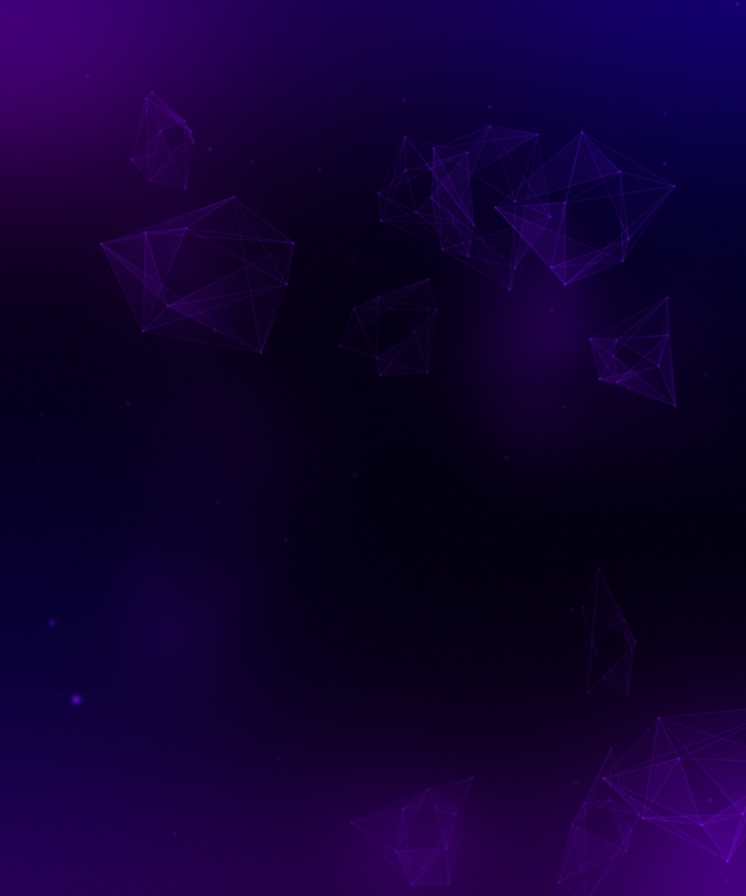
Give the GLSL for this background, as a Shadertoy shader.

```glsl
const vec3 BASE = vec3(0.012, 0.0, 0.055);
const vec3 TOP_BAND = vec3(0.07, 0.0, 0.22);
const vec3 TOP_LEFT = vec3(0.19, 0.0, 0.23);
const vec3 TOP_RIGHT = vec3(0.0, 0.0, 0.17);
const vec3 LEFT_BLUE = vec3(0.012, 0.0, 0.14);
const vec3 BOTTOM_BAND = vec3(0.13, 0.0, 0.21);
const vec3 CORNER = vec3(0.13, 0.0, 0.24);
const vec3 HAZE = vec3(0.11, 0.0, 0.18);
const vec3 MESH = vec3(0.34, 0.04, 0.62);

const float FACET_ALPHA = 0.22;
const float LINE_ALPHA = 0.23;
const float LINE_WIDTH = 0.0006;
const float DOT_CELL = 0.085;
const float TAU = 6.28319;
const int NODES = 9;
const int CLUSTERS = 11;

// Centre, radius and strength of each mesh cluster
const vec4 CLUSTER[CLUSTERS] = vec4[](
    vec4(0.19, 0.85, 0.065, 0.55), vec4(0.20, 0.70, 0.135, 0.75),
    vec4(0.47, 0.79, 0.115, 0.65), vec4(0.65, 0.76, 0.145, 0.90),
    vec4(0.44, 0.63, 0.105, 0.45), vec4(0.70, 0.60, 0.090, 0.75),
    vec4(0.78, 0.12, 0.150, 0.85), vec4(0.47, 0.07, 0.085, 0.40),
    vec4(0.69, 0.28, 0.090, 0.35), vec4(0.67, 0.09, 0.110, 0.45),
    vec4(0.56, 0.77, 0.100, 0.75));

vec2 hash2(vec2 p) {
    vec3 q = fract(p.xyx * vec3(0.1031, 0.1030, 0.0973));
    q += dot(q, q.yzx + 33.33);
    return fract((q.xx + q.yz) * q.zy);
}

float noise(vec2 p) {
    vec2 cell = floor(p), f = fract(p);
    f = f * f * (3.0 - 2.0 * f);
    float low = mix(hash2(cell).x, hash2(cell + vec2(1, 0)).x, f.x);
    float high = mix(hash2(cell + vec2(0, 1)).x, hash2(cell + 1.0).x, f.x);
    return mix(low, high, f.y);
}

float glow(vec2 p, vec2 centre, vec2 radius) {
    vec2 d = (p - centre) / radius;
    return exp(-dot(d, d));
}

float cross2(vec2 a, vec2 b) { return a.x * b.y - a.y * b.x; }

float segmentDistance(vec2 p, vec2 a, vec2 b) {
    vec2 d = b - a;
    return length(p - a - d * clamp(dot(p - a, d) / dot(d, d), 0.0, 1.0));
}

// Signed distance, negative inside
float triangleDistance(vec2 p, vec2 a, vec2 b, vec2 c) {
    float d = min(segmentDistance(p, a, b), min(segmentDistance(p, b, c), segmentDistance(p, c, a)));
    float s = sign(cross2(b - a, c - a));
    float inside = min(s * cross2(b - a, p - a), min(s * cross2(c - b, p - b), s * cross2(a - c, p - c)));
    return inside > 0.0 ? -d : d;
}

vec2 meshNode(int k, int i) {
    i = i % NODES;
    vec2 h = hash2(vec2(float(i) * 7.3 + 1.7, float(k) * 13.1 + 4.2));
    float angle = TAU * (float(i) + h.y) / float(NODES);
    return CLUSTER[k].xy + CLUSTER[k].z * mix(0.15, 1.0, h.x) * vec2(cos(angle), sin(angle));
}

// Translucent facets with thin edges and bright nodes
float mesh(vec2 p, float px) {
    float light = 0.0;
    for (int k = 0; k < CLUSTERS; k++) {
        vec4 cluster = CLUSTER[k];
        if (distance(p, cluster.xy) > cluster.z * 1.1) continue;
        for (int i = 0; i < NODES; i++) {
            vec2 a = meshNode(k, i), b = meshNode(k, i + 1), c = meshNode(k, i + 3);
            float d = triangleDistance(p, a, b, c);
            float fade = exp(-1.6 * distance(p, a) / cluster.z);
            float tone = hash2(vec2(float(i), float(k) + 50.0)).x;
            float fill = smoothstep(px, -px, d) * fade * tone * FACET_ALPHA;
            float edge = smoothstep(LINE_WIDTH + px, 0.0, abs(d)) * LINE_ALPHA * (0.4 + 0.6 * fade);
            float knot = smoothstep(0.003, 0.0, distance(p, a)) * 0.35;
            light += (fill + edge + knot) * cluster.w;
        }
    }
    return light;
}

// Sparse specks, one candidate per cell
float specks(vec2 p) {
    vec2 cell = floor(p / DOT_CELL);
    vec2 h = hash2(cell + 19.0);
    vec2 centre = (cell + 0.15 + 0.7 * hash2(cell + 71.0)) * DOT_CELL;
    return step(0.6, h.x) * h.y * 0.4 * smoothstep(0.0035, 0.0, distance(p, centre));
}

void mainImage(out vec4 fragColor, in vec2 fragCoord) {
    vec2 p = fragCoord / iResolution.y;
    float px = 1.0 / iResolution.y;
    float right = iResolution.x / iResolution.y;

    // Broad colour fields
    vec3 color = BASE;
    color += TOP_BAND * exp(-pow((p.y - 1.05) / 0.2, 2.0));
    color += TOP_LEFT * glow(p, vec2(0.0, 0.94), vec2(0.27, 0.2));
    color += TOP_RIGHT * glow(p, vec2(right, 0.98), vec2(0.33, 0.36));
    color += LEFT_BLUE * glow(p, vec2(0.0, 0.27), vec2(0.29, 0.3));
    color += BOTTOM_BAND * exp(-pow((p.y + 0.02) / 0.2, 2.0));
    color += CORNER * glow(p, vec2(right, 0.03), vec2(0.15, 0.17));

    // Soft haze behind the meshes
    float haze = glow(p, vec2(0.59, 0.63), vec2(0.065, 0.1)) + 0.35 * glow(p, vec2(0.67, 0.59), vec2(0.15, 0.1));
    haze += 0.45 * glow(p, vec2(0.21, 0.31), vec2(0.075, 0.09)) + 0.4 * glow(p, vec2(0.2, 0.7), vec2(0.08));
    haze += 0.45 * glow(p, vec2(0.46, 0.06), vec2(0.08, 0.07)) + 0.3 * glow(p, vec2(0.24, 0.5), vec2(0.1));
    color += HAZE * haze * (0.65 + 0.7 * noise(p * 14.0));

    // Meshes, specks and two stars
    float stars = glow(p, vec2(0.085, 0.219), vec2(0.005)) + 0.5 * glow(p, vec2(0.058, 0.305), vec2(0.004));
    color += MESH * (mesh(p, px) + specks(p) + 0.8 * stars);

    // Fine grain against banding
    color += (hash2(floor(p * 512.0)).x - 0.5) * 0.006;
    fragColor = vec4(clamp(color, 0.0, 1.0), 1.0);
}
```
